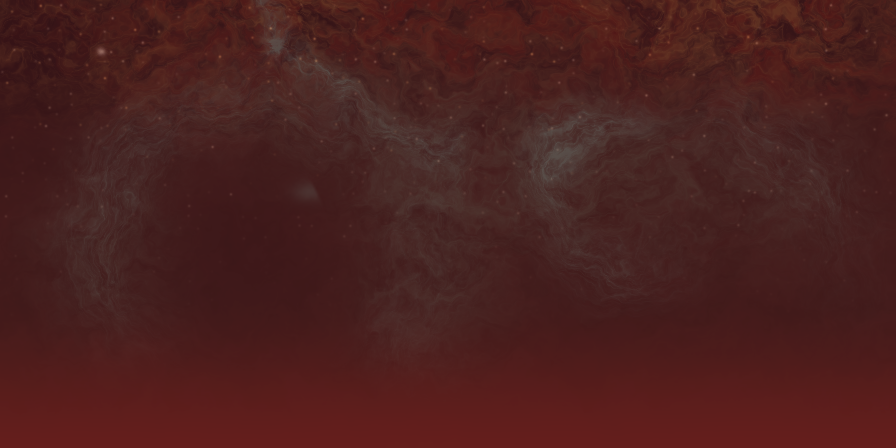
A WebGL 2 fragment shader for this background:

```glsl
#version 300 es
precision highp float;
// A dim red nebula: a maroon ground with a red glow rising from the lower edge,
// rusty clouds and stars along the top, and grey-teal filaments bent into two rings.
// Filaments are ridged gradient noise stretched along arcs and line segments.
uniform vec2 u_resolution;
out vec4 fragColor;

const vec3 MAROON = vec3(0.258, 0.103, 0.103);
const vec3 SHADOW = vec3(0.195, 0.070, 0.085);
const vec3 GLOW = vec3(0.400, 0.120, 0.110);
const vec3 CRIMSON = vec3(0.335, 0.085, 0.080);
const vec3 RUST = vec3(0.400, 0.215, 0.140);
const vec3 HAZE = vec3(0.300, 0.205, 0.180);
const vec3 TEAL = vec3(0.360, 0.345, 0.325);

vec2 hash2(vec2 p) {
  vec3 q = fract(p.xyx * vec3(0.1031, 0.1030, 0.0973));
  q += dot(q, q.yzx + 33.33);
  return fract((q.xx + q.yz) * q.zy);
}

float gradientNoise(vec2 p) {
  vec2 i = floor(p), f = fract(p);
  vec2 u = f * f * f * (f * (f * 6.0 - 15.0) + 10.0);
  vec2 e = vec2(0.0, 1.0);
  float a = dot(hash2(i) * 2.0 - 1.0, f);
  float b = dot(hash2(i + e.yx) * 2.0 - 1.0, f - e.yx);
  float c = dot(hash2(i + e.xy) * 2.0 - 1.0, f - e.xy);
  float d = dot(hash2(i + e.yy) * 2.0 - 1.0, f - e.yy);
  return mix(mix(a, b, u.x), mix(c, d, u.x), u.y);
}

// Layered noise around zero
float fbm(vec2 p) {
  float sum = 0.0, amp = 0.6;
  for (int i = 0; i < 5; i++) {
    sum += amp * gradientNoise(p);
    p = mat2(1.6, 1.2, -1.2, 1.6) * p + 7.3;
    amp *= 0.6;
  }
  return sum;
}

// Thin bright threads where the noise crosses zero
float threads(vec2 p) {
  float sum = 0.0, amp = 0.45;
  for (int i = 0; i < 4; i++) {
    sum += amp * exp(-11.0 * abs(gradientNoise(p)));
    p = mat2(1.85, 0.4, -0.4, 1.85) * p + 11.7;
    amp *= 0.8;
  }
  return sum;
}

float blob(vec2 p, vec2 center, vec2 size) {
  vec2 d = (p - center) / size;
  return exp(-dot(d, d));
}

// Threads along an arc; the angle is measured from its middle
float arcWisp(vec2 p, vec2 center, float radius, float width, float middle, float spread) {
  vec2 d = p - center;
  float c = cos(middle), s = sin(middle);
  d = vec2(c * d.x + s * d.y, c * d.y - s * d.x);
  float angle = atan(d.y, d.x), r = length(d);
  float fade = exp(-pow((r - radius) / width, 2.0) - pow(angle / spread, 2.0));
  return fade * (1.5 * threads(vec2(angle * radius * 8.0, r * 27.0) + center * 9.0) - 0.05);
}

// Threads along a straight segment
float lineWisp(vec2 p, vec2 a, vec2 b, float width) {
  vec2 along = normalize(b - a), d = p - a;
  float t = dot(d, along), side = dot(d, vec2(-along.y, along.x));
  float over = t - clamp(t, 0.0, length(b - a));
  float fade = exp(-(side * side + over * over) / (width * width));
  return fade * (1.4 * threads(vec2(t * 10.0, side * 26.0) + a * 13.0));
}

// One soft star per grid cell, kept where the random value is high
float stars(vec2 p, float cells, float density) {
  vec2 id = floor(p * cells), f = fract(p * cells);
  vec2 rnd = hash2(id + 3.7);
  float d = length(f - 0.2 - 0.6 * hash2(id + 51.3)) / cells;
  return step(1.0 - density, rnd.x) * (0.2 + 0.8 * rnd.y * rnd.y) * exp(-d * d / 0.000009);
}

void main() {
  vec2 p = gl_FragCoord.xy / u_resolution * vec2(2.0, 1.0);
  vec2 bend = vec2(fbm(p * 4.0), fbm(p * 4.0 + 19.0));
  vec2 ripple = vec2(fbm(p * 15.0 + 5.0), fbm(p * 15.0 + 43.0));
  vec2 w = p + 0.09 * bend + 0.014 * ripple;
  float top = smoothstep(0.62, 0.98, p.y + 0.2 * bend.x);

  // Ground and upper clouds
  float cloud = fbm(w * vec2(5.0, 8.0) + 2.0 * bend);
  float grain = fbm(w * vec2(17.0, 24.0) + 3.0 * bend);
  float strands = threads(w * vec2(6.0, 11.0) + bend);
  vec3 color = MAROON * (1.0 + 0.14 * cloud);
  color = mix(color, CRIMSON, top * smoothstep(-0.25, 0.35, cloud + 0.4 * grain) * 0.85);
  color = mix(color, SHADOW, top * smoothstep(-0.05, 0.35, -cloud - 0.4 * grain) * 0.8);
  color = mix(color, SHADOW, 0.80 * blob(w, vec2(0.0, 0.92), vec2(0.26, 0.27)));
  color = mix(color, SHADOW, 0.30 * blob(w, vec2(0.52, 0.46), vec2(0.20, 0.16)));
  float rust = blob(w, vec2(1.6, 0.97), vec2(0.30, 0.13)) + blob(w, vec2(0.68, 0.98), vec2(0.12, 0.10));
  rust = 0.50 * rust + 0.30 * top + 0.2 * blob(p, vec2(0.25, 0.86), vec2(0.35, 0.1));
  color = mix(color, RUST, clamp(rust * (1.5 * strands - 0.2 + 0.8 * grain), 0.0, 0.8));

  // Broad grey haze, broken up by fine grain and strands
  float haze = blob(w, vec2(1.30, 0.61), vec2(0.24, 0.17)) + 0.7 * blob(w, vec2(0.96, 0.46), vec2(0.15, 0.32));
  haze += 0.6 * blob(w, vec2(0.25, 0.46), vec2(0.14, 0.20)) + 0.6 * blob(w, vec2(0.8, 0.74), vec2(0.3, 0.14));
  haze += 0.5 * blob(w, vec2(1.72, 0.6), vec2(0.25, 0.18));
  color = mix(color, HAZE, clamp(haze * (0.15 + 0.5 * cloud + 0.5 * grain + 0.75 * strands), 0.0, 0.8));

  // Filaments: left ring, right ring, outer right sweep, upper strands
  float wisp = 0.34 * arcWisp(w, vec2(0.53, 0.46), 0.30, 0.09, 2.9, 0.95);
  wisp += 0.26 * arcWisp(w, vec2(0.55, 0.40), 0.37, 0.09, 1.6, 1.0);
  wisp += 0.70 * arcWisp(w, vec2(1.38, 0.60), 0.145, 0.05, 2.5, 1.1);
  wisp += 0.32 * arcWisp(w, vec2(1.38, 0.58), 0.19, 0.07, 4.4, 1.1);
  wisp += 0.28 * arcWisp(w, vec2(1.55, 0.38), 0.34, 0.10, 0.95, 0.8);
  wisp += 0.55 * lineWisp(w, vec2(0.60, 1.0), vec2(0.62, 0.88), 0.022);
  wisp += 0.55 * lineWisp(w, vec2(0.62, 0.89), vec2(0.77, 0.81), 0.028);
  wisp += 0.42 * lineWisp(w, vec2(0.78, 0.77), vec2(0.99, 0.66), 0.05);
  wisp += 0.20 * lineWisp(w, vec2(0.99, 0.64), vec2(0.92, 0.24), 0.10);
  wisp += 0.30 * blob(w, vec2(1.25, 0.66), vec2(0.06, 0.05)) + 0.30 * blob(w, vec2(1.41, 0.73), vec2(0.06, 0.025));
  wisp *= 1.0 + 0.7 * grain;
  // Small wedge with a hard lower right edge
  float wedgeEdge = smoothstep(-0.006, 0.006, 0.72 - p.x - 0.5 * (p.y - 0.545));
  wisp += 0.45 * wedgeEdge * blob(p + 0.01 * ripple, vec2(0.69, 0.572), vec2(0.035, 0.022));
  color = mix(color, TEAL, clamp(wisp * 0.8, 0.0, 0.75));

  // Lower glow, then stars thinning downwards
  color = mix(color, GLOW, 1.0 - smoothstep(-0.04, 0.35, p.y + 0.02 * bend.y));
  float upper = smoothstep(0.5, 0.95, p.y);
  color += vec3(0.30, 0.22, 0.12) * upper * stars(p, 19.0, 0.35);
  color += vec3(0.20, 0.18, 0.15) * smoothstep(0.2, 0.85, p.y) * stars(p + 0.37, 41.0, 0.16);
  color += vec3(0.28, 0.28, 0.26) * blob(p + 0.01 * ripple, vec2(0.227, 0.884), vec2(0.008));
  fragColor = vec4(color, 1.0);
}
```
